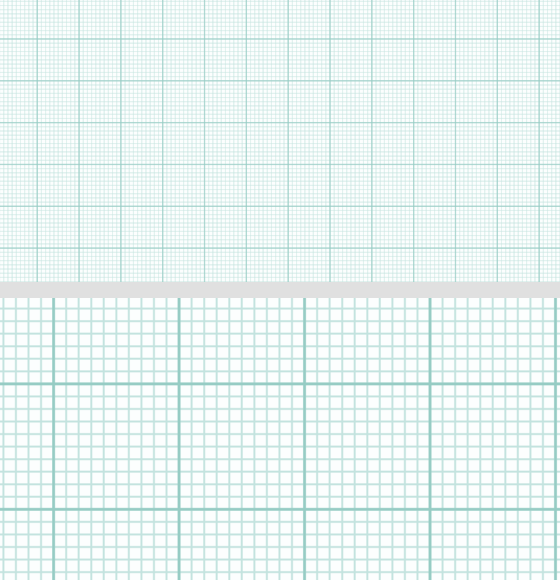
Top: the whole. Bottom: its middle third, enlarged.
A WebGL 2 fragment shader for this pattern:

```glsl
#version 300 es
precision highp float;
// Graph paper: pale teal fine rules with ten cells to each bold square.
// Each rule is a periodic stripe whose overlap with a soft pixel footprint
// is computed analytically, so hairlines stay even at any size.

// Lengths are fractions of the canvas height.
#define MAJOR_PITCH 0.14832
#define CELLS_PER_MAJOR 10.0
#define GRID_ORIGIN vec2(0.1320, 0.1202)
#define MINOR_WIDTH 0.0023
#define MAJOR_WIDTH 0.0033
#define FILTER_PIXELS 1.4
#define PAPER_COLOR vec3(0.990, 0.997, 0.996)
#define MINOR_COLOR vec3(0.765, 0.890, 0.873)
#define MAJOR_COLOR vec3(0.590, 0.800, 0.770)

uniform vec2 u_resolution;
out vec4 fragColor;

// Fraction of the footprint covered by the nearest rule, on each axis.
vec2 ruleCoverage(vec2 p, float pitch, float width, float footprint) {
  vec2 dist = abs(fract(p / pitch + 0.5) - 0.5) * pitch;
  vec2 right = min(dist + 0.5 * footprint, vec2(0.5 * width));
  vec2 left = max(dist - 0.5 * footprint, vec2(-0.5 * width));
  return clamp((right - left) / footprint, 0.0, 1.0);
}

// Joins vertical and horizontal rules into one ink coverage.
float gridCoverage(vec2 p, float pitch, float width, float footprint) {
  vec2 rules = ruleCoverage(p, pitch, width, footprint);
  return 1.0 - (1.0 - rules.x) * (1.0 - rules.y);
}

void main() {
  vec2 p = gl_FragCoord.xy / u_resolution.y - GRID_ORIGIN;
  float footprint = FILTER_PIXELS / u_resolution.y;

  // Fine rules first, bold rules over them.
  float minorInk = gridCoverage(p, MAJOR_PITCH / CELLS_PER_MAJOR, MINOR_WIDTH, footprint);
  float majorInk = gridCoverage(p, MAJOR_PITCH, MAJOR_WIDTH, footprint);

  vec3 color = mix(PAPER_COLOR, MINOR_COLOR, minorInk);
  color = mix(color, MAJOR_COLOR, majorInk);
  fragColor = vec4(color, 1.0);
}
```
